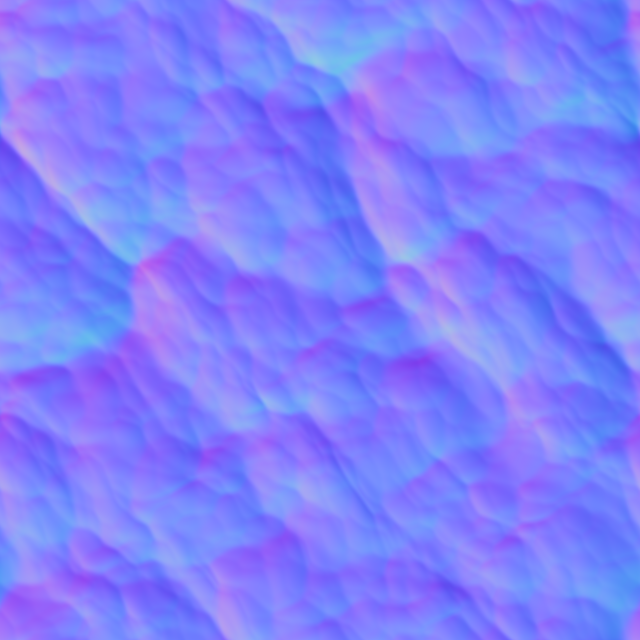
Reproduce this texture map procedurally as a WebGL 2 fragment shader.

```glsl
#version 300 es
precision highp float;
// Tiling normal map of soft, lumpy rock: layered cellular domes with warped creases.

uniform vec2 u_resolution;
out vec4 fragColor;

const float TAU = 6.2831853;
const int LAYERS = 4;
const vec4 LAYER_CELLS = vec4(5.0, 9.0, 17.0, 32.0);     // whole cells per tile
const vec4 LAYER_SLOPE = vec4(0.145, 0.1, 0.07, 0.042);  // steepness of each layer
const vec2 RELIEF = vec2(0.92, 1.08); // strength in red and green
const float JITTER = 0.9;             // scatter of dome centres
const float LIFT = 0.35;              // variation of dome height
const float STRETCH = 0.35;           // elongation along the falling diagonal
const float CREASE = 11.0;            // sharpness of the valleys
const float WARP = 0.02;              // waviness of the outlines
const float SOFTNESS = 0.0045;        // sampling step of the slope

// Integer hash giving three values in 0..1
vec3 hash3(vec2 cell, float seed) {
    uvec3 v = uvec3(cell, seed) * 1664525u + 1013904223u;
    v.x += v.y * v.z;
    v.y += v.z * v.x;
    v.z += v.x * v.y;
    v ^= v >> 16u;
    v.x += v.y * v.z;
    v.y += v.z * v.x;
    v.z += v.x * v.y;
    return vec3(v >> 8u) / 16777216.0;
}

// Rounded domes meeting in smooth creases, wrapping after `cells` cells
float domes(vec2 uv, float cells, float seed) {
    vec2 p = uv * cells;
    vec2 base = floor(p);
    float sum = 0.0;
    for (int j = -1; j <= 1; j++) {
        for (int i = -1; i <= 1; i++) {
            vec2 cell = base + vec2(i, j);
            vec3 rnd = hash3(mod(cell, cells), seed);
            vec2 d = cell + 0.5 + JITTER * (rnd.xy - 0.5) - p;
            float diagonal = d.x + d.y;
            float dist = dot(d, d) + STRETCH * diagonal * diagonal;
            sum += exp(-CREASE * (dist + LIFT * rnd.z));
        }
    }
    return log(sum) / CREASE;
}

// Periodic bending of the plane by sines of whole frequencies
vec2 bend(vec2 p) {
    float freq = 2.0;
    for (int i = 0; i < 3; i++) {
        vec2 wave = vec2(p.x + p.y, p.x - p.y) * freq;
        p += WARP / freq * sin(TAU * wave + vec2(1.3, 4.1) * freq);
        freq = freq * 2.0 + 1.0;
    }
    return p;
}

float height(vec2 uv) {
    vec2 p = bend(uv);
    float h = 0.0;
    for (int i = 0; i < LAYERS; i++) {
        float cells = LAYER_CELLS[i];
        h += LAYER_SLOPE[i] / cells * domes(p, cells, float(i) + 3.0);
    }
    return h;
}

void main() {
    vec2 uv = gl_FragCoord.xy / u_resolution;

    // Central differences give the slope
    vec2 e = vec2(SOFTNESS, 0.0);
    vec2 slope = vec2(height(uv + e.xy) - height(uv - e.xy),
                      height(uv + e.yx) - height(uv - e.yx)) / (2.0 * SOFTNESS);

    // Pack the unit normal into colour
    vec3 normal = normalize(vec3(slope * RELIEF, 1.0));
    fragColor = vec4(normal * 0.5 + 0.5, 1.0);
}
```
